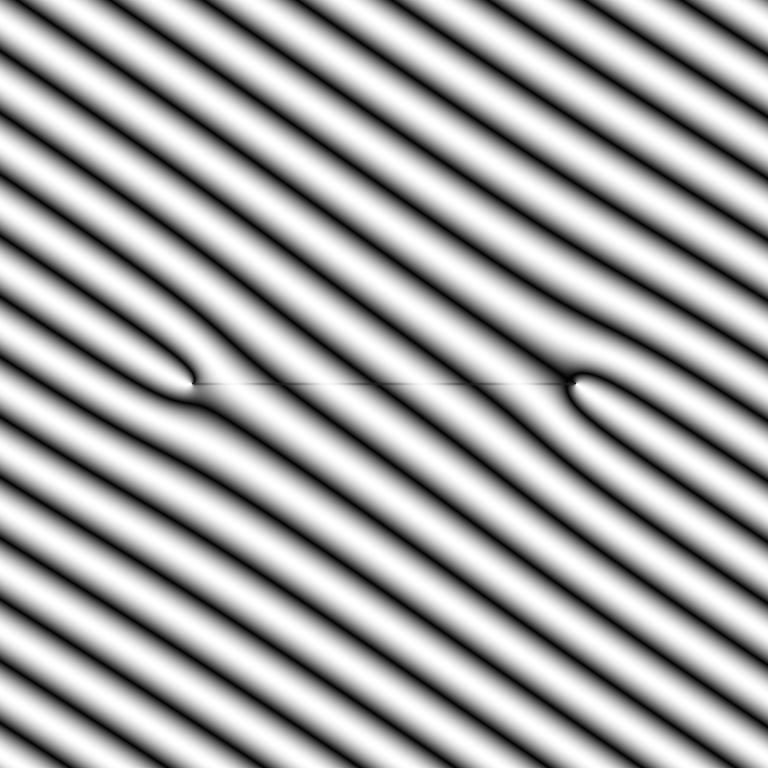
This pattern is drawn by a WebGL 2 fragment shader. Its source:

```glsl
#version 300 es
precision highp float;
// Slanted grey stripes with two opposite fork dislocations joined by a thin seam.

uniform vec2 u_resolution;
out vec4 fragColor;

const float TAU = 6.2831853;

// Angle around a dislocation core, in turns.
float turnsAround(vec2 p, vec2 core) {
    vec2 d = p - core;
    return atan(d.y, d.x) / TAU;
}

void main() {
    vec2 uv = gl_FragCoord.xy / u_resolution;
    vec2 leftCore = vec2(0.25, 0.5);
    vec2 rightCore = vec2(0.75, 0.5);

    // Plane wave in cycles, plus one turn of opposite sign at each core.
    float cycles = dot(uv - 0.5, vec2(8.07, 12.38)) + 0.58;
    cycles += turnsAround(uv, rightCore) - turnsAround(uv, leftCore);

    // Broad light bands between narrow dark lines.
    float wave = abs(sin(0.5 * TAU * cycles));
    float shade = pow(wave, 0.94);

    // Faint seam between the cores, with softer contrast than the stripes.
    float seam = 1.0 - smoothstep(0.0006, 0.0026, abs(uv.y - 0.5));
    seam *= smoothstep(leftCore.x, leftCore.x + 0.004, uv.x);
    seam *= 1.0 - smoothstep(rightCore.x - 0.004, rightCore.x, uv.x);
    shade = mix(shade, 0.12 + 0.85 * wave * wave, 0.8 * seam);

    fragColor = vec4(vec3(shade), 1.0);
}
```
